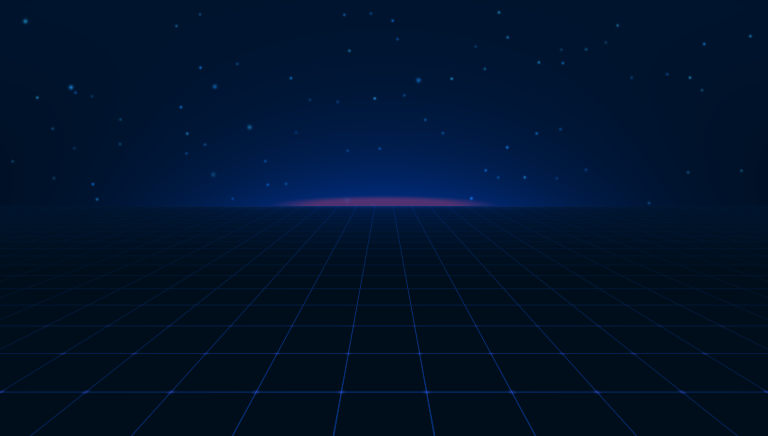
This background is drawn by a WebGL 2 fragment shader. Its source:

```glsl
#version 300 es
precision highp float;
// Night sky with a low blue and rose glow above a perspective grid floor.

uniform vec2 u_resolution;
out vec4 fragColor;

const float HORIZON = 0.5275;
const float VANISHING = 0.642;

vec3 hash3(vec2 cell) {
    vec3 q = fract(vec3(cell.xyx) * vec3(0.1031, 0.1030, 0.0973));
    q += dot(q, q.yxz + 33.33);
    return fract((q.xxy + q.yzz) * q.zyx);
}

// One randomly placed star per cell, kept with the given probability
vec3 starLayer(vec2 p, float cellSize, float radius, float chance, float seed) {
    vec2 cell = floor(p / cellSize);
    vec3 place = hash3(cell + seed);
    vec3 look = hash3(cell + seed + 57.0);
    vec2 center = (cell + 0.15 + 0.7 * place.xy) * cellSize;
    float r = length(p - center) / radius;
    float light = exp(-r * r) * step(place.z, chance) * (0.3 + 0.7 * look.x);
    return light * mix(vec3(0.03, 0.28, 0.55), vec3(0.12, 0.45, 0.55), look.y);
}

vec3 sky(vec2 p) {
    float h = p.y - HORIZON;
    vec3 color = mix(vec3(0.0, 0.058, 0.125), vec3(0.0, 0.076, 0.175), smoothstep(0.0, 0.47, h));
    // Broad halo and a tighter band hugging the horizon
    color += vec3(0.0, 0.045, 0.14) * exp(-dot(p * vec2(2.3, 0.0), p) - h * h * 14.0);
    color += vec3(0.0, 0.075, 0.25) * exp(-p.x * p.x * 5.5 - max(h, 0.0) * 11.0);
    // Stars
    color += starLayer(p, 0.062, 0.0032, 0.38, 11.0);
    color += starLayer(p, 0.17, 0.0050, 0.22, 83.0);
    // Flattened rose dome
    float dome = length(vec2(p.x / 0.27, h / 0.025));
    float rose = 1.0 - smoothstep(0.55, 1.05, dome);
    return mix(color, vec3(0.37, 0.20, 0.44), 0.85 * rose);
}

// Line coverage, dimmed when the line is thinner than a pixel
float gridLine(float dist, float halfWidth, float pixel) {
    float w = max(halfWidth, 0.5 * pixel);
    float cover = 1.0 - smoothstep(w - 0.5 * pixel, w + 0.5 * pixel, dist);
    return cover * min(1.0, 2.0 * halfWidth / pixel);
}

vec3 ground(vec2 p) {
    float depth = max(VANISHING - p.y, 0.1);
    float below = HORIZON - p.y;
    vec2 grid = vec2(p.x / (0.361 * depth), 2.78 / depth + 0.364);
    vec2 pixel = vec2(length(vec2(1.0 / (0.361 * depth), grid.x / depth)),
                      2.78 / (depth * depth)) / u_resolution.y;
    vec2 dist = abs(fract(grid) - 0.5);

    vec3 color = mix(vec3(0.0, 0.075, 0.165), vec3(0.0, 0.055, 0.108), smoothstep(0.0, 0.16, below));
    color += vec3(0.0, 0.035, 0.13) * exp(-p.x * p.x * 6.0 - max(below, 0.0) * 22.0);

    float lines = max(gridLine(dist.x, 0.0085, pixel.x) * 0.95,
                      gridLine(dist.y, 0.014, pixel.y) * 0.8);
    float centerLight = 0.55 + 0.45 * exp(-p.x * p.x * 3.0);
    color += lines * centerLight * vec3(0.025, 0.13, 0.36);

    // Lit grid crossings
    vec2 spread = max(vec2(0.032, 0.035), 0.6 * pixel);
    float node = exp(-dot(dist / spread, dist / spread)) * smoothstep(0.12, 0.45, below);
    color += node * vec3(0.10, 0.10, 0.30);

    // Bright rim along the far edge
    float rim = exp(-abs(below) / 0.003) * exp(-p.x * p.x * 5.0);
    return color + rim * vec3(0.05, 0.09, 0.20);
}

void main() {
    vec2 p = gl_FragCoord.xy / u_resolution.y;
    p.x -= 0.5 * u_resolution.x / u_resolution.y;
    float edge = 0.5 / u_resolution.y;
    float skyMask = smoothstep(HORIZON - edge, HORIZON + edge, p.y);
    fragColor = vec4(mix(ground(p), sky(p), skyMask), 1.0);
}
```
